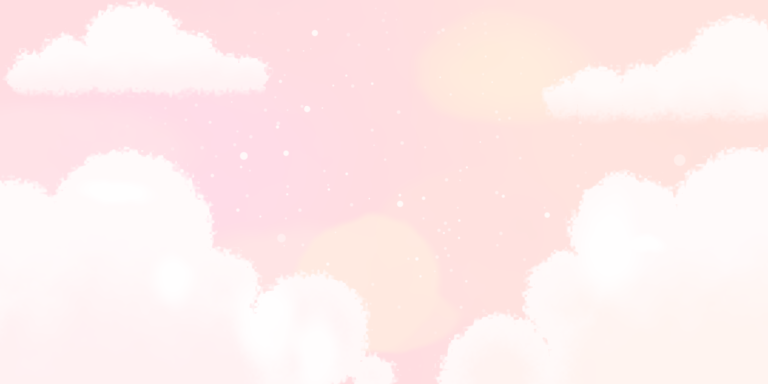
A WebGL 1 fragment shader for this texture:

```glsl
precision highp float;
// Draws a pastel pink sky with soft painted clouds and small white sparkles.
uniform vec2 u_resolution;

float hash(vec2 p) {
  vec3 q = fract(vec3(p.xyx) * 0.1031);
  q += dot(q, q.yzx + 33.33);
  return fract((q.x + q.y) * q.z);
}

float noise(vec2 p) {
  vec2 i = floor(p), f = fract(p);
  f = f * f * (3.0 - 2.0 * f);
  return mix(mix(hash(i), hash(i + vec2(1.0, 0.0)), f.x),
             mix(hash(i + vec2(0.0, 1.0)), hash(i + vec2(1.0, 1.0)), f.x), f.y);
}

float fbm(vec2 p) {
  float sum = 0.0, gain = 0.5;
  for (int i = 0; i < 4; i++) {
    sum += gain * noise(p);
    p = p * 2.03 + 7.1;
    gain *= 0.5;
  }
  return sum;
}

float puff(vec2 p, float x, float y, float r) {
  return length(p - vec2(x, y)) - r;
}

// Elliptical wash: 1 inside, fading over the relative width "soft"
float wash(vec2 p, vec2 center, vec2 radii, float soft) {
  return 1.0 - smoothstep(1.0 - soft, 1.0 + soft, length((p - center) / radii));
}

float cover(float d, float soft) {
  return 1.0 - smoothstep(-soft, soft, d);
}

float upperLeftCloud(vec2 p) {
  float d = min(puff(p, 0.08, 0.805, 0.06), puff(p, 0.18, 0.815, 0.09));
  d = min(d, min(puff(p, 0.35, 0.855, 0.14), puff(p, 0.48, 0.825, 0.10)));
  return min(d, min(puff(p, 0.57, 0.80, 0.065), puff(p, 0.65, 0.80, 0.05)));
}

float upperRightCloud(vec2 p) {
  float d = min(puff(p, 1.47, 0.74, 0.055), puff(p, 1.56, 0.75, 0.08));
  d = min(d, min(puff(p, 1.68, 0.75, 0.08), puff(p, 1.79, 0.77, 0.10)));
  return min(d, puff(p, 1.93, 0.815, 0.145));
}

float lowerLeftBank(vec2 p) {
  float d = min(puff(p, 0.33, 0.39, 0.22), puff(p, 0.03, 0.35, 0.18));
  d = min(d, min(puff(p, 0.56, 0.245, 0.11), puff(p, 0.80, 0.13, 0.16)));
  return min(d, min(puff(p, 0.97, 0.02, 0.055), puff(p, 0.30, -0.05, 0.44)));
}

float lowerRightBank(vec2 p) {
  float d = min(puff(p, 1.64, 0.39, 0.155), puff(p, 1.94, 0.42, 0.195));
  d = min(d, min(puff(p, 1.50, 0.22, 0.13), puff(p, 1.30, 0.02, 0.155)));
  return min(d, puff(p, 1.83, 0.0, 0.42));
}

vec3 skyColor(vec2 p, vec2 w) {
  vec3 c = vec3(1.0, 0.867, 0.883);
  c = mix(c, vec3(1.0, 0.862, 0.915), 0.8 * wash(w, vec2(0.42, 0.58), vec2(0.42, 0.26), 0.5));
  c = mix(c, vec3(1.0, 0.895, 0.910), 0.7 * wash(w, vec2(0.15, 0.60), vec2(0.34, 0.13), 0.25));
  c = mix(c, vec3(1.0, 0.890, 0.870), smoothstep(1.0, 1.6, w.x + 0.15 * w.y));
  c = mix(c, vec3(1.0, 0.885, 0.875), 0.8 * wash(w, vec2(1.24, 0.36), vec2(0.26, 0.20), 0.08));
  c = mix(c, vec3(1.0, 0.905, 0.868), 0.85 * wash(w, vec2(1.32, 0.82), vec2(0.23, 0.14), 0.12));
  c = mix(c, vec3(1.0, 0.930, 0.865), 0.8 * wash(w, vec2(1.32, 0.81), vec2(0.16, 0.10), 0.5));
  c = mix(c, vec3(1.0, 0.905, 0.900), 0.7 * wash(w, vec2(0.76, 0.30), vec2(0.22, 0.11), 0.3));
  c = mix(c, vec3(1.0, 0.920, 0.880), 0.9 * wash(w, vec2(0.96, 0.26), vec2(0.19, 0.17), 0.07));
  c = mix(c, vec3(1.0, 0.915, 0.880), 0.7 * wash(w, vec2(1.06, 0.16), vec2(0.14, 0.07), 0.12));
  return c + 0.008 * (fbm(p * 5.0) - 0.5);
}

float dot2d(vec2 p, float x, float y, float r, float px) {
  return cover(puff(p, x, y, r), max(px, 0.002));
}

// Tiny sparkles, one per random grid cell
float scatter(vec2 p, float cells, float chance, float px) {
  vec2 id = floor(p * cells);
  vec2 at = (id + 0.2 + 0.6 * vec2(hash(id + 3.7), hash(id + 19.1))) / cells;
  float r = mix(0.0015, 0.0045, hash(id + 41.3));
  return step(hash(id + 8.9), chance) * dot2d(p, at.x, at.y, r, px);
}

void main() {
  float px = 1.0 / u_resolution.y;
  vec2 p = gl_FragCoord.xy * px;
  vec2 warped = p + 0.05 * (vec2(fbm(p * 7.0), fbm(p * 7.0 + 31.0)) - 0.47);
  float rough = 0.018 * (noise(p * 24.0) - 0.5) + 0.022 * (noise(p * 135.0) - 0.5);
  float grain = fbm(p * 9.0 + 4.0);
  vec3 color = skyColor(p, warped);

  // Sparkles: a diagonal drift of specks and a few larger dots
  float drift = wash(p, vec2(1.0, 0.55), vec2(0.55, 0.40), 0.5);
  float spark = scatter(p, 17.0, 0.22, px) * drift + 0.6 * scatter(p + 5.3, 31.0, 0.12, px) * drift;
  spark += dot2d(p, 0.82, 0.914, 0.008, px) + dot2d(p, 0.80, 0.716, 0.008, px);
  spark += dot2d(p, 0.635, 0.594, 0.010, px) + dot2d(p, 0.745, 0.601, 0.007, px);
  spark += dot2d(p, 1.042, 0.469, 0.008, px) + dot2d(p, 1.425, 0.440, 0.007, px);
  spark += 0.5 * (dot2d(p, 0.733, 0.380, 0.011, px) + dot2d(p, 1.77, 0.583, 0.015, px));
  color = mix(color, vec3(1.0, 0.985, 0.98), 0.9 * min(spark, 1.0));

  // Upper clouds fade out along flat undersides
  float left = cover(upperLeftCloud(p) + rough, 0.01) * smoothstep(0.742, 0.772, p.y + rough);
  float right = cover(upperRightCloud(p) + rough, 0.012) * smoothstep(0.665, 0.72, p.y + rough);
  vec3 leftTint = mix(vec3(1.0, 0.95, 0.955), vec3(1.0, 0.985, 0.985), smoothstep(0.75, 0.87, p.y + 0.1 * (grain - 0.5)));
  vec3 rightTint = mix(vec3(1.0, 0.95, 0.94), vec3(1.0, 0.982, 0.978), smoothstep(0.68, 0.80, p.y + 0.1 * (grain - 0.5)));
  color = mix(mix(color, leftTint, left), rightTint, right);

  // Lower banks: bright crowns above warmer bases
  float bank = min(lowerLeftBank(p), lowerRightBank(p)) + rough;
  vec3 base = mix(vec3(1.0, 0.945, 0.95), vec3(1.0, 0.955, 0.94), smoothstep(0.8, 1.6, p.x));
  vec3 tint = mix(base, vec3(1.0, 0.98, 0.982), smoothstep(0.05, 0.42, p.y + 0.25 * (grain - 0.47)));
  tint = mix(tint, vec3(1.0, 0.98, 0.98), 0.8 * smoothstep(-0.11, -0.02, bank));
  float shine = wash(warped, vec2(0.30, 0.50), vec2(0.09, 0.025), 0.4) + wash(warped, vec2(0.455, 0.27), vec2(0.05, 0.06), 0.5);
  shine += wash(warped, vec2(0.70, 0.16), vec2(0.07, 0.10), 0.5) + wash(warped, vec2(0.83, 0.09), vec2(0.06, 0.10), 0.5);
  shine += wash(warped, vec2(1.59, 0.36), vec2(0.07, 0.12), 0.5) + wash(warped, vec2(1.69, 0.37), vec2(0.04, 0.02), 0.4);
  tint = mix(tint, vec3(1.0, 0.998, 0.998), 0.9 * min(shine, 1.0));
  color = mix(color, tint, cover(bank, 0.01));
  gl_FragColor = vec4(clamp(color, 0.0, 1.0), 1.0);
}
```
